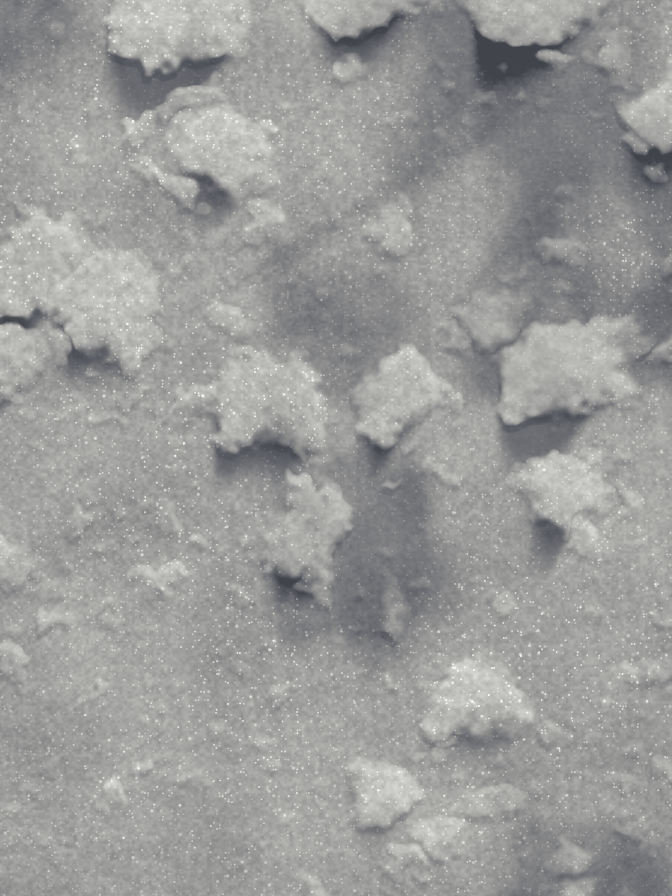
Reproduce this texture procedurally as a Shadertoy shader.

```glsl
// Crumbly, glittering snow in low sunlight, with soft blue-grey shadows below the clumps.
#define BASE_TONE 0.625
#define CLUMP_GLOW 0.095
#define SLOPE_LIGHT 0.045
#define SHADOW_DEPTH 0.23
#define HOLLOW_DEPTH 0.17
#define GRAIN 0.13
#define SPARKLE 0.27
#define CLUMP_SCALE 6.0
#define CLUMP_HEIGHT 0.60
#define KNOB_HEIGHT 0.55
#define SUN_SLOPE 0.33
#define SUN_DIR normalize(vec2(0.28, 1.0))

float hash(vec2 p) {
    return fract(sin(dot(p, vec2(127.1, 311.7))) * 43758.5453);
}

vec2 hash2(vec2 p) {
    return vec2(hash(p), hash(p + 37.7));
}

float noise(vec2 p) {
    vec2 i = floor(p), f = fract(p);
    f = f * f * (3.0 - 2.0 * f);
    return mix(mix(hash(i), hash(i + vec2(1, 0)), f.x),
               mix(hash(i + vec2(0, 1)), hash(i + vec2(1, 1)), f.x), f.y);
}

float fbm(vec2 p) {
    float sum = 0.0, amp = 0.5;
    for (int i = 0; i < 4; i++) {
        sum += amp * noise(p);
        p = mat2(1.6, 1.2, -1.2, 1.6) * p + 9.3;
        amp *= 0.5;
    }
    return sum / 0.9375;
}

vec2 warp(vec2 p, float freq, float amount) {
    return p + amount * (vec2(noise(p * freq), noise(p * freq + 51.3)) - 0.5);
}

// Height of rounded lumps scattered one per cell, gathered into loose groups.
float lumps(vec2 p, float scale, float share) {
    vec2 q = p * scale, cell = floor(q);
    float height = 0.0;
    for (int y = -1; y <= 1; y++)
    for (int x = -1; x <= 1; x++) {
        vec2 id = cell + vec2(x, y);
        float crowd = 0.4 + 1.2 * noise(id * 5.0 / scale + 8.0);
        if (hash(id + scale) > share * crowd) continue;
        vec2 d = q - id - hash2(id + 2.0 * scale);
        float r = mix(0.18, 0.52, hash(id + 3.0 * scale));
        d.y *= 1.3;
        height = max(height, r - dot(d, d) / r);
    }
    return height * CLUMP_HEIGHT / scale;
}

// Broad clumps that cast the shadows.
float clumps(vec2 p) {
    vec2 q = warp(warp(p, 12.0, 0.06), 34.0, 0.026);
    return max(lumps(q, CLUMP_SCALE, 0.60), lumps(q, CLUMP_SCALE * 2.4, 0.52));
}

// Clumps with knobbly tops, crumbled edges and loose crumbs.
float crumbled(vec2 p) {
    vec2 q = warp(p, 90.0, 0.012);
    float body = clumps(q);
    float crumbs = lumps(q, CLUMP_SCALE * 6.0, 0.38);
    float knobs = lumps(q + 0.31, CLUMP_SCALE * 5.0, 0.95);
    return max(body + KNOB_HEIGHT * knobs * smoothstep(0.0, 0.01, body), crumbs);
}

// Small bright glints on random ice crystals.
float glints(vec2 p, float scale, float share) {
    vec2 q = p * scale, id = floor(q);
    vec2 centre = 0.3 + 0.4 * hash2(id + 5.0);
    float lit = step(1.0 - share, hash(id + 19.0));
    float dotMask = 1.0 - smoothstep(0.1, 0.5, length(q - id - centre));
    return lit * dotMask * mix(0.25, 1.0, hash(id + 71.0));
}

void mainImage(out vec4 fragColor, in vec2 fragCoord) {
    vec2 p = fragCoord / iResolution.y;

    // Clump surface and its slope towards the sun
    float height = crumbled(p);
    float cover = smoothstep(0.0, 0.024, height);
    float slope = (height - crumbled(p + SUN_DIR * 0.008)) / 0.008;

    // Soft cast shadow, marched towards the sun
    float ground = min(height, clumps(p) + 0.008);
    float blocked = 0.0;
    for (int i = 1; i <= 10; i++) {
        float t = float(i) * 0.012;
        blocked += max(0.0, clumps(p + SUN_DIR * t) - ground - t * SUN_SLOPE);
    }
    float shadow = smoothstep(0.0, 0.10, blocked);

    // Broad hollows and a faint diagonal groove
    float hollow = smoothstep(0.49, 0.74, fbm(warp(p, 9.0, 0.06) * 5.0 + 3.0));
    vec2 along = normalize(vec2(1.0, 0.6));
    float across = dot(p - vec2(0.2, 0.65), vec2(-along.y, along.x));
    float groove = exp(-pow((across + 0.012 * (noise(p * 14.0) - 0.5)) / 0.011, 2.0))
                 * smoothstep(0.15, 0.3, p.x) * (1.0 - smoothstep(0.5, 0.65, p.x));

    float tone = BASE_TONE + 0.15 * (fbm(p * 12.0) - 0.5);
    tone += cover * CLUMP_GLOW + SLOPE_LIGHT * clamp(slope, -1.2, 1.2);
    tone -= SHADOW_DEPTH * shadow * (1.0 - 0.45 * cover);
    tone -= HOLLOW_DEPTH * hollow * (1.0 - 0.6 * cover) + 0.05 * groove;

    // Granular ice, coarser on the clumps, and glitter
    float light = 1.0 - 0.7 * max(shadow, 0.6 * hollow);
    float fine = noise(p * 370.0) + noise(p * 215.0 + 7.0) - 1.0;
    float coarse = noise(p * 110.0 + 3.0) - 0.5;
    tone += light * (GRAIN * 0.5 * fine + GRAIN * mix(0.25, 0.6, cover) * coarse);
    float glitter = glints(p, 300.0, 0.10) + 0.8 * glints(p + 0.37, 190.0, 0.06);
    tone += SPARKLE * light * glitter * mix(0.5, 1.3, noise(p * 7.0));
    tone = clamp(tone, 0.27, 0.95);

    // Cool shadows, slightly warm highlights
    vec3 coolTint = vec3(-0.012, -0.003, 0.026) * (1.0 - smoothstep(0.32, 0.6, tone));
    vec3 warmTint = vec3(0.003, 0.003, -0.010) * smoothstep(0.5, 0.75, tone);
    fragColor = vec4(tone + coolTint + warmTint, 1.0);
}
```
